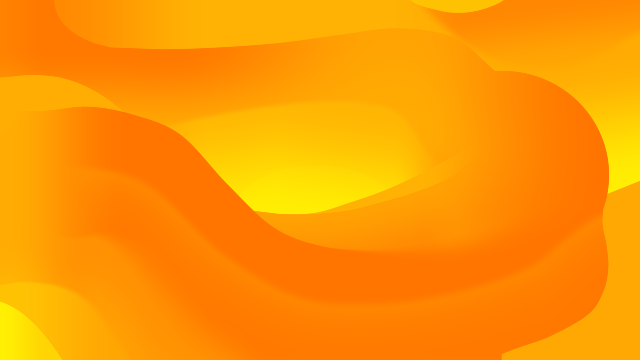
Give the GLSL for this background, as a WebGL 1 fragment shader.

```glsl
precision highp float;
// Flowing folded ribbons in orange and yellow, shaded from back to front.
uniform vec2 u_resolution;

// Smooth curve through eight evenly spaced heights.
float curve(float x, float first, float last, vec4 a, vec4 b) {
  float t = clamp((x - first) / (last - first), 0.0, 1.0) * 7.0;
  float sum = 0.0, total = 0.0;
  for (int i = 0; i < 4; i++) {
    for (int j = 0; j < 2; j++) {
      float d = abs(t - float(i + 4 * j));
      float w = d < 1.0 ? (1.5 * d - 2.5) * d * d + 1.0
              : d < 2.0 ? ((2.5 - 0.5 * d) * d - 4.0) * d + 2.0 : 0.0;
      sum += w * (j == 0 ? a[i] : b[i]);
      total += w;
    }
  }
  return sum / total;
}

// Approximate distance past the curve, positive towards larger q.y.
float past(vec2 q, float first, float last, vec4 a, vec4 b) {
  float h = curve(q.x, first, last, a, b);
  float slope = (curve(q.x + 0.01, first, last, a, b) - h) / 0.01;
  return (q.y - h) / sqrt(1.0 + slope * slope);
}

float cover(float d, float softness) {
  float w = softness + 2.2 / u_resolution.y;
  return smoothstep(-w, w, d);
}

void main() {
  // Canvas is 4.32 units high, y measured downwards from the top.
  vec2 p = vec2(gl_FragCoord.x, u_resolution.y - gl_FragCoord.y) * 4.32 / u_resolution.y;
  float x = p.x, y = p.y;

  // Far right slope, its orange crest and the small bright cap
  float tone = mix(0.67, 0.93, smoothstep(0.7, 2.3, y + 0.15 * (x - 7.0)));
  float crest = past(p, 4.8, 7.68, vec4(-0.1, 0.22, 0.55, 0.75), vec4(0.82, 0.78, 0.62, 0.4));
  float crestTone = mix(0.53, 0.65, smoothstep(0.1, 0.9, y + 0.12 * (x - 5.8)));
  tone = mix(tone, crestTone, cover(-crest, 0.07));
  float valleyTone = mix(0.54, 0.7, smoothstep(0.6, 2.6, x));
  tone = mix(valleyTone, tone, smoothstep(4.5, 5.6, x));
  float cap = past(p, 4.8, 6.2, vec4(-0.06, 0.05, 0.11, 0.15), vec4(0.15, 0.11, 0.03, -0.1));
  tone = mix(tone, 0.76, cover(-cap, 0.0));

  // Lower right ground
  tone = mix(tone, 0.66, cover(y - 2.33 + 0.4 * (x - 7.28), 0.0));

  // Outline of the large ring
  float rim = past(p, 1.3, 6.2, vec4(0.57, 0.59, 0.565, 0.51), vec4(0.415, 0.34, 0.475, 1.02));
  float leftRim = past(p.yx, 0.0, 0.6, vec4(0.65, 0.66, 0.69, 0.74), vec4(0.82, 0.94, 1.12, 1.4));
  float lowSide = past(p.yx, 2.4, 4.32, vec4(7.25, 7.23, 7.28, 7.3), vec4(7.24, 7.06, 6.58, 5.9));
  float lobe = 1.25 * (1.0 - length((p - vec2(6.03, 2.1)) / vec2(1.28, 1.25)));
  float body = max(max(min(rim, 6.02 - x), -leftRim), max(lobe, min(-lowSide, y - 2.4)));

  // Ring surface
  float ring = mix(0.47 + 0.17 * smoothstep(2.0, 4.6, x), 0.67, smoothstep(0.0, 1.1, rim));
  ring += 0.04 * (1.0 - smoothstep(0.0, 0.6, x)) - 0.08 * smoothstep(1.6, 2.8, y);

  // Bright basin with a faint inner fold
  float basin = past(p, 1.9, 5.3, vec4(1.52, 1.42, 1.33, 1.26), vec4(1.22, 1.23, 1.39, 2.0));
  float basinTone = 0.71 + 0.21 * smoothstep(1.1, 2.6, y - 0.15 * abs(x - 3.3));
  float fold = 1.0 - length((p - vec2(3.8, 2.55)) / vec2(0.98, 0.57));
  basinTone += 0.015 * cover(fold, 0.03);
  ring = mix(ring, basinTone, cover(basin, 0.04) * smoothstep(1.5, 2.5, x)
                              * (1.0 - smoothstep(4.7, 5.4, x)));

  // Thin sliver and lower wall of the basin
  float sliver = past(p, 3.0, 5.8, vec4(2.53, 2.57, 2.55, 2.43), vec4(2.29, 2.11, 1.9, 1.7));
  float wall = past(p, 3.0, 5.8, vec4(2.53, 2.57, 2.565, 2.52), vec4(2.42, 2.3, 2.13, 1.86));
  float fade = 1.0 - smoothstep(5.0, 6.0, x);
  ring = mix(ring, 0.7, cover(sliver, 0.0) * fade);
  ring = mix(ring, mix(0.63, 0.54, smoothstep(0.0, 0.7, wall)), cover(wall, 0.0) * fade);
  ring = mix(ring, 0.455, smoothstep(4.9, 7.3, x));

  // Pale shoulder on the left
  float shoulder = past(p, 0.0, 2.8, vec4(0.93, 0.9, 0.95, 1.13), vec4(1.45, 1.9, 2.5, 3.3));
  ring = mix(ring, 0.68, cover(shoulder, 0.0));

  // Front tube, with a lighter fold along its middle
  float bend = max(x - 4.4, 0.0);
  float tube = past(vec2(x, y + 0.1 * bend * bend), 0.5, 4.4,
                    vec4(1.33, 1.28, 1.38, 1.62), vec4(2.21, 2.73, 2.95, 3.0));
  float tubeTone = mix(0.67, 0.46, smoothstep(0.1, 1.5, x));
  float crease = past(p, 0.8, 7.3, vec4(2.0, 2.2, 3.04, 3.57), vec4(3.65, 3.52, 3.2, 2.55));
  tubeTone += 0.075 * cover(crease, 0.06) * exp(-2.5 * max(crease, 0.0)) * smoothstep(0.7, 1.3, x);
  float tubeSoft = 0.2 * smoothstep(3.9, 6.0, x);
  ring = mix(ring, tubeTone, cover(tube - tubeSoft * 0.5, tubeSoft) * smoothstep(0.2, 1.0, x + shoulder));

  // Soft slope under the tube
  float under = past(p, 0.4, 3.2, vec4(2.68, 2.85, 2.83, 3.05), vec4(3.5, 3.95, 4.25, 4.5));
  float underTone = mix(0.67, 0.57, smoothstep(0.1, 1.0, x)) + 0.05 * smoothstep(0.2, 1.0, under);
  ring = mix(ring, underTone, cover(under, 0.02 + 0.28 * smoothstep(0.9, 2.0, x)));

  // Yellow corner mounds
  float mound = past(p, 0.0, 1.75, vec4(3.42, 3.385, 3.4, 3.45), vec4(3.58, 3.85, 4.25, 4.8));
  ring = mix(ring, mix(0.76, 0.65, smoothstep(0.2, 1.4, x)), cover(mound, 0.04 * x));
  float corner = y - 3.62 - (0.3 + 0.85 * x) * x;
  ring = mix(ring, mix(0.94, 0.83, smoothstep(0.0, 0.6, x)), cover(corner, 0.0));

  tone = mix(tone, ring, cover(body, 0.0));
  gl_FragColor = vec4(1.0, tone, 0.01 * smoothstep(0.45, 0.6, tone), 1.0);
}
```
